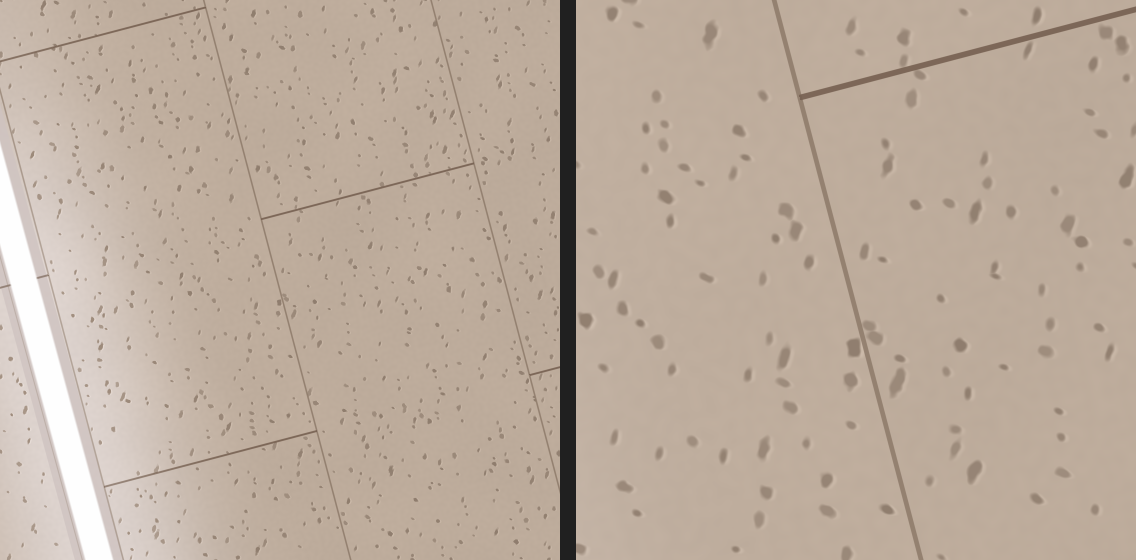
Left: the whole. Right: its middle third, enlarged.
This texture is drawn by a Shadertoy shader. Its source:

```glsl
const float TILT = 0.2568;                  // rotation of the tile grid, radians
const vec2 TILE = vec2(0.3926, 0.782);      // tile width and length
const vec2 GRID_ORIGIN = vec2(0.3518, 0.1061);
const vec2 PIT_CELLS = vec2(13.0, 54.0);    // pit lanes and rows in a tile
const float PIT_DENSITY = 0.46;
const vec2 PIT_RADIUS = vec2(0.0020, 0.0042);
const float PIT_SOFTNESS = 0.0013;
const float LONG_SEAM = 0.0014;             // half widths
const float CROSS_SEAM = 0.0017;
const float LAMP_CENTRE = -0.0827;
const float LAMP_HALF = 0.0241;
const float LAMP_SKEW = 0.008;
const float RIM_WIDTH = 0.020;
const float GLOW_REACH = 0.17;

const vec3 PLASTER = vec3(0.740, 0.672, 0.608);
const vec3 LIT_PLASTER = vec3(0.870, 0.832, 0.815);
const vec3 PIT_COLOR = vec3(0.540, 0.470, 0.410);
const vec3 LONG_COLOR = vec3(0.550, 0.475, 0.410);
const vec3 CROSS_COLOR = vec3(0.460, 0.375, 0.315);
const vec3 RIM_COLOR = vec3(0.810, 0.765, 0.755);
const vec3 LAMP_COLOR = vec3(0.995);

vec2 hash2(vec2 p) {
    vec3 q = fract(p.xyx * vec3(0.1031, 0.1030, 0.0973));
    q += dot(q, q.yzx + 33.33);
    return fract((q.xx + q.yz) * q.zy);
}

float cornerGradient(vec2 cell, vec2 offset) {
    float angle = 6.2832 * hash2(cell).x;
    return dot(vec2(cos(angle), sin(angle)), offset);
}

float gradientNoise(vec2 p) {
    vec2 i = floor(p), f = fract(p);
    vec2 w = f * f * f * (f * (f * 6.0 - 15.0) + 10.0);
    vec2 e = vec2(1.0, 0.0);
    float low = mix(cornerGradient(i, f), cornerGradient(i + e, f - e), w.x);
    float high = mix(cornerGradient(i + e.yx, f - e.yx),
                     cornerGradient(i + 1.0, f - 1.0), w.x);
    return mix(low, high, w.y);
}

// Coverage of pits at a point inside one tile; chains wander along its length
float pits(vec2 p, vec2 tileId, float pixel) {
    vec2 size = TILE / PIT_CELLS;
    vec2 home = floor(p / size);
    vec2 seed = tileId * vec2(37.0, 91.0) + 200.0;
    float cover = 0.0;
    for (int y = -1; y <= 1; y++)
    for (int x = -1; x <= 1; x++) {
        vec2 cell = home + vec2(x, y);
        if (any(lessThan(cell, vec2(0.0))) || any(greaterThanEqual(cell, PIT_CELLS))) continue;
        vec2 key = cell + seed;
        vec2 jitter = hash2(key), shape = hash2(key + 417.3);
        float chain = gradientNoise(key * vec2(0.73, 0.27) + 9.4);
        float wander = gradientNoise(key * vec2(0.61, 0.19) + 51.7);
        if (hash2(key + 823.1).x > PIT_DENSITY + 0.75 * chain) continue;
        vec2 centre = vec2(0.5 + 0.65 * wander + 0.5 * (jitter.x - 0.5),
                           0.5 + 0.7 * (jitter.y - 0.5));
        vec2 d = p - (cell + centre) * size;
        d.x += d.y * (shape.y - 0.5) * 1.2;
        d.y /= 1.0 + 0.9 * shape.y * shape.y;
        float radius = mix(PIT_RADIUS.x, PIT_RADIUS.y, shape.x * shape.x);
        radius *= 1.0 + 0.5 * gradientNoise(p * 190.0 + seed);
        float soft = max(PIT_SOFTNESS, 0.7 * pixel);
        float pit = 1.0 - smoothstep(-soft, soft, length(d) - radius);
        cover = max(cover, pit * mix(0.65, 1.0, jitter.x));
    }
    return cover;
}

float band(float distance, float halfWidth, float pixel) {
    return 1.0 - smoothstep(-0.7 * pixel, 0.7 * pixel, abs(distance) - halfWidth);
}

void mainImage(out vec4 fragColor, in vec2 fragCoord) {
    float pixel = 1.0 / iResolution.y;
    vec2 uv = fragCoord * pixel;
    vec2 down = vec2(uv.x, 1.0 - uv.y);
    float c = cos(TILT), s = sin(TILT);
    vec2 p = vec2(c * down.x - s * down.y, s * down.x + c * down.y);

    // Running bond: alternate columns slide by half a tile
    vec2 g = (p - GRID_ORIGIN) / TILE;
    float column = floor(g.x);
    g.y += 0.5 * mod(column, 2.0) + 0.5;
    vec2 tileId = vec2(column, floor(g.y));
    vec2 local = fract(g) * TILE;
    vec2 seam = min(local, TILE - local);

    // Plaster lit by the lamp
    float lampX = p.x + LAMP_SKEW * (1.0 - p.y) - LAMP_CENTRE;
    float lampDist = max(abs(lampX) - LAMP_HALF, 0.0);
    float glow = exp(-lampDist * lampDist / (GLOW_REACH * GLOW_REACH));
    glow *= mix(0.35, 0.95, smoothstep(0.0, 0.5, p.y));
    vec3 color = mix(PLASTER, LIT_PLASTER, glow);
    color *= 1.0 + 0.02 * (hash2(tileId + 70.0).x - 0.5);
    color *= 1.0 + 0.02 * gradientNoise(p * 7.0) + 0.015 * gradientNoise(p * 120.0);

    // Pits, with a faint lit lip on the side away from the lamp
    float clear = smoothstep(RIM_WIDTH, RIM_WIDTH + 0.004, lampDist);
    float pit = pits(local, tileId, pixel) * clear;
    float lip = pits(local - vec2(0.0022, 0.0012), tileId, pixel) * clear;
    color += 0.045 * max(lip - pit, 0.0);
    color = mix(color, PIT_COLOR * (1.0 + 0.12 * glow), 0.9 * pit);

    // Lamp rim, seams, then the lamp itself
    color = mix(color, RIM_COLOR, 0.8 * band(lampX, LAMP_HALF + RIM_WIDTH - 0.002, pixel));
    color = mix(color, LONG_COLOR, band(seam.x, LONG_SEAM, pixel) * (0.85 - 0.35 * glow));
    color = mix(color, CROSS_COLOR, band(seam.y, CROSS_SEAM, pixel) * (0.9 - 0.25 * glow));
    color = mix(color, LONG_COLOR, 0.3 * band(lampX + LAMP_HALF + 0.005, 0.001, pixel));
    color = mix(color, LAMP_COLOR, band(lampX, LAMP_HALF, 2.0 * pixel));
    fragColor = vec4(color, 1.0);
}
```
